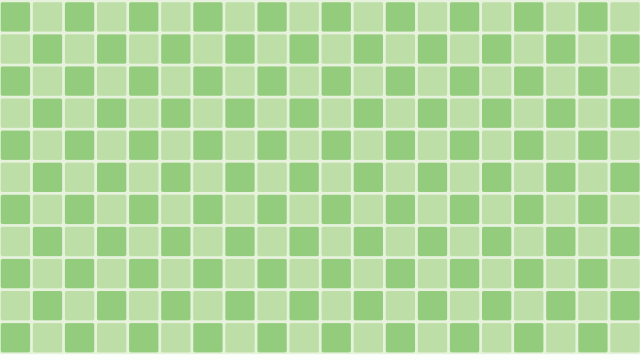
A WebGL 1 fragment shader for this pattern:

```glsl
precision highp float;

uniform vec2 u_resolution;

// Lengths are fractions of the canvas width, measured from the top left
#define PITCH 0.05013
#define TILE_HALF 0.0229
#define CORNER_RADIUS 0.0029
#define GRID_START vec2(-0.00098, 0.00137)
#define SHEET_HEIGHT 0.5534
#define DARK_GREEN vec3(0.58, 0.80, 0.49)
#define LIGHT_GREEN vec3(0.74, 0.87, 0.65)
#define GROUT vec3(0.90, 0.95, 0.86)
#define MARGIN vec3(0.99, 1.00, 0.99)

float roundedSquare(vec2 p, float halfSize, float radius) {
  vec2 q = abs(p) - halfSize + radius;
  return length(max(q, 0.0)) + min(max(q.x, q.y), 0.0) - radius;
}

// Coverage of a shape from its signed distance, smoothed over one pixel
float coverage(float distanceToEdge, float pixel) {
  return clamp(0.5 - distanceToEdge / pixel, 0.0, 1.0);
}

void main() {
  float pixel = 1.0 / u_resolution.x;
  vec2 p = vec2(gl_FragCoord.x, u_resolution.y - gl_FragCoord.y) * pixel;

  // Square cells, coloured as a checkerboard
  vec2 grid = (p - GRID_START) / PITCH;
  vec2 cell = floor(grid);
  vec2 local = (fract(grid) - 0.5) * PITCH;
  float parity = mod(cell.x + cell.y, 2.0);
  vec3 tileColor = mix(DARK_GREEN, LIGHT_GREEN, parity);

  // Rounded tiles set in grout
  float tile = roundedSquare(local, TILE_HALF, CORNER_RADIUS);
  vec3 color = mix(GROUT, tileColor, coverage(tile, pixel));

  // Pale strip below the last row
  color = mix(MARGIN, color, coverage(p.y - SHEET_HEIGHT, pixel));

  gl_FragColor = vec4(color, 1.0);
}
```
